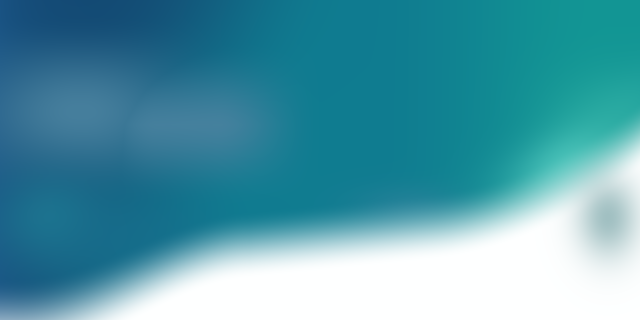
A WebGL 1 fragment shader for this background:

```glsl
precision highp float;

uniform vec2 u_resolution;

// Soft elliptical falloff: 1 at the centre, fading smoothly outwards.
float glow(vec2 p, vec2 centre, vec2 radius) {
  vec2 d = (p - centre) / radius;
  return exp(-dot(d, d));
}

// Soft-edged box, feathered separately along each axis.
float softBox(vec2 p, vec2 centre, vec2 halfSize, vec2 feather) {
  vec2 d = abs(p - centre) - halfSize;
  vec2 m = 1.0 - smoothstep(-feather, feather, d);
  return m.x * m.y;
}

// Height of the white sweep: a shoulder on the left, a rising curve on the right.
float sweepHeight(float x) {
  float rise = max(x - 1.35, 0.0);
  return 0.235 * smoothstep(0.05, 0.8, x) + 0.1 * max(x - 0.78, 0.0) + 0.52 * rise * rise;
}

vec3 backdrop(vec2 p) {
  vec3 navy = vec3(0.08, 0.32, 0.47);
  vec3 ocean = vec3(0.06, 0.485, 0.565);
  vec3 teal = vec3(0.07, 0.585, 0.58);
  vec3 color = mix(navy, ocean, smoothstep(0.3, 1.05, p.x + 0.4 * (1.0 - p.y)));
  color = mix(color, teal, smoothstep(1.15, 1.9, p.x));

  // Darker upper left corner and bluer left border
  color = mix(color, vec3(0.07, 0.27, 0.44), 0.75 * glow(p, vec2(0.1, 1.05), vec2(0.5, 0.25)));
  color = mix(color, vec3(0.11, 0.34, 0.54), 0.7 * exp(-p.x * 9.0));

  // Pale haze in two overlapping steps
  float haze = softBox(p, vec2(0.25, 0.65), vec2(0.25, 0.15), vec2(0.24, 0.15));
  float step2 = softBox(p, vec2(0.58, 0.61), vec2(0.26, 0.12), vec2(0.17, 0.14));
  color = mix(color, vec3(0.29, 0.51, 0.625), 0.92 * max(haze, step2));

  // Low teal pool on the left and a bluish tint above the sweep
  color = mix(color, vec3(0.12, 0.48, 0.58), 0.8 * glow(p, vec2(0.16, 0.32), vec2(0.18, 0.15)));
  color = mix(color, vec3(0.09, 0.43, 0.55), 0.6 * glow(p, vec2(0.42, 0.25), vec2(0.28, 0.14)));
  color = mix(color, vec3(0.2, 0.52, 0.62), 0.5 * glow(p, vec2(1.28, 0.36), vec2(0.18, 0.06)));
  return color;
}

void main() {
  vec2 p = gl_FragCoord.xy / u_resolution * vec2(2.0, 1.0);
  float above = p.y - sweepHeight(p.x);
  vec3 color = backdrop(p);

  // Mint light following the rising curve
  float along = (p.x - 1.79) / 0.2;
  float across = (above - 0.07) / 0.12;
  float mint = exp(-along * along - across * across);
  color = mix(color, vec3(0.34, 0.8, 0.76), 0.85 * mint);
  color = mix(color, vec3(0.15, 0.66, 0.62), 0.6 * glow(p, vec2(1.9, 0.65), vec2(0.2, 0.14)));

  // White sweep with a grey-teal smudge
  float feather = mix(0.13, 0.105, smoothstep(0.0, 0.8, p.x));
  float white = 1.0 - smoothstep(-feather, feather, above);
  color = mix(color, vec3(0.995, 1.0, 1.0), white);
  float smudge = glow(p, vec2(1.9, 0.32), vec2(0.095, 0.125));
  color = mix(color, vec3(0.54, 0.69, 0.7), 0.8 * smudge);

  gl_FragColor = vec4(color, 1.0);
}
```
